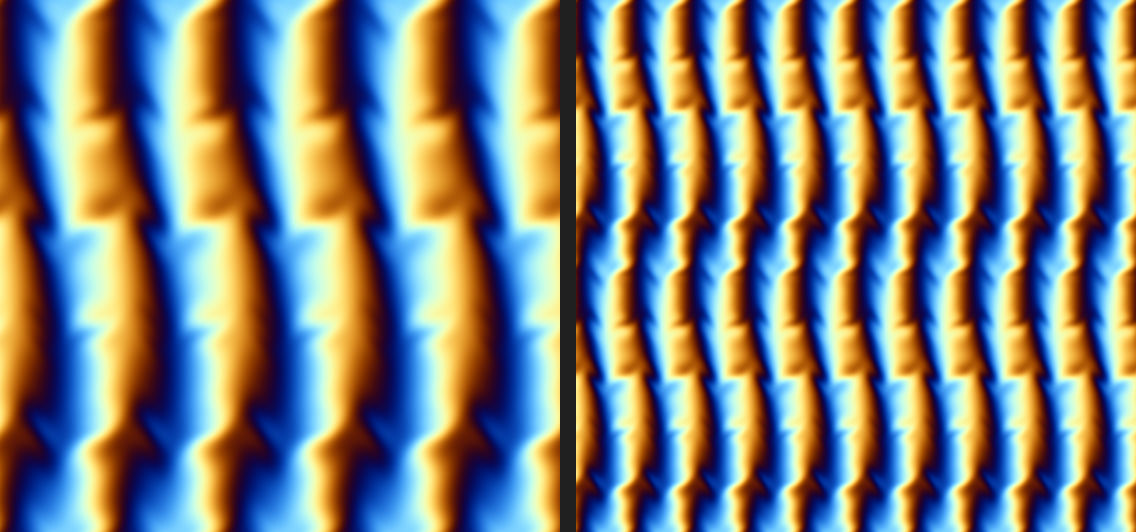
Left: one tile. Right: repeated 2 by 2.
Reproduce this pattern procedurally as a WebGL 2 fragment shader.

```glsl
#version 300 es
precision highp float;
// Flowing vertical colour bands: a cyclic cosine palette runs across five columns.
// One slow sway shifts the bands over the height; its vertical coordinate is bent
// along each column and folded per row, which makes blocks, steps and creases.

uniform vec2 u_resolution;
out vec4 fragColor;

const float TAU = 6.28318531;

// Whole repeats over the canvas, so that opposite edges join
const float COLUMNS = 5.0;
const float ROWS = 5.0;

// Slow sway of the bands, in palette cycles
const float SWAY_CENTRE = -0.255;
const float SWAY_SIZE = 0.185;
const float SWAY_TOP = 0.88;      // height of the leftmost reach

// Bend of the rows along a column, in row heights
const float BEND_BIAS = 0.07;
const float BEND_SIZE = 0.38;
const float BEND_COLUMN = 0.64;   // place in the column where the bend is highest

// Fold of the rows, in row heights
const float FOLD_BIAS = 0.15;
const float FOLD_SIZE = 0.58;
const float FOLD_COLUMN = 0.85;   // place in the column where steps are strongest
const float FOLD_ROW = 0.90;      // place in the row where steps occur
const float FOLD_SHARPNESS = 0.95;
const float SLANT = 0.09;
const float SLANT_SKEW = -0.036;

// Palette: level, contrast and the cycle position where each channel peaks
const vec3 LEVEL = vec3(0.50, 0.51, 0.50);
const vec3 CONTRAST = vec3(0.50, 0.50, 0.50);
const vec3 CHANNEL_PEAK = vec3(0.617, 0.505, 0.362);

// Navy, blue, pale, gold, brown and back to navy
vec3 cyclicPalette(float phase) {
    return LEVEL + CONTRAST * cos(TAU * (phase - CHANNEL_PEAK));
}

// Sine with a steeper rise through zero
float sharpWave(float cycles) {
    float angle = TAU * cycles;
    return sin(angle + FOLD_SHARPNESS * sin(angle));
}

// Row coordinate, bent as a whole, stepped on one side of a column, folded on the other
float foldRows(float column, float row) {
    float angle = TAU * (column - FOLD_COLUMN);
    float slant = SLANT * sin(angle) + SLANT_SKEW * sin(2.0 * angle);
    float strength = FOLD_BIAS + FOLD_SIZE * cos(angle);
    float bend = BEND_BIAS + BEND_SIZE * cos(TAU * (column - BEND_COLUMN));
    return row + bend + strength * sharpWave(row - FOLD_ROW - slant);
}

void main() {
    vec2 cell = gl_FragCoord.xy / u_resolution * vec2(COLUMNS, ROWS);

    // Sway sampled at the folded height
    float height = foldRows(cell.x, cell.y) / ROWS;
    float sway = SWAY_CENTRE + SWAY_SIZE * cos(TAU * (height - SWAY_TOP));

    vec3 colour = cyclicPalette(cell.x + sway);
    fragColor = vec4(clamp(colour, 0.0, 1.0), 1.0);
}
```
